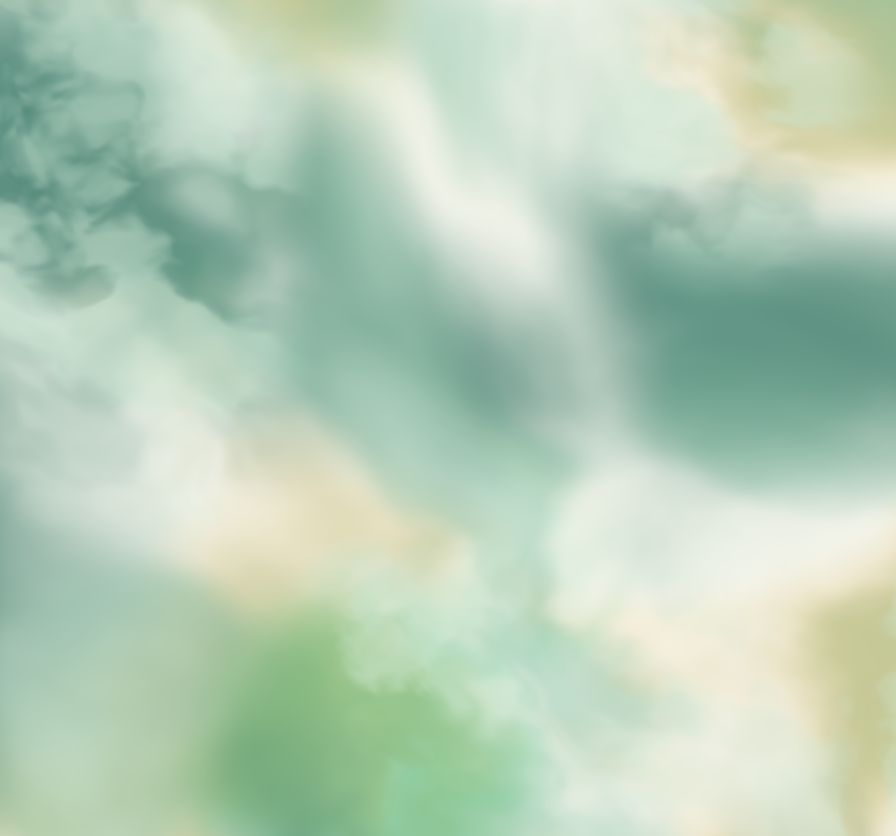
A Shadertoy shader for this background:

```glsl
#define WASH_SCALE 3.2
#define WARP_SCALE 2.4
#define WARP_AMOUNT 0.24
#define BAND_PERIOD 0.65
#define BAND_STRENGTH 0.09
#define PAPER vec3(0.95, 0.955, 0.915)
#define CREAM vec3(0.94, 0.89, 0.76)
#define KHAKI vec3(0.77, 0.78, 0.58)
#define LEAF vec3(0.51, 0.73, 0.47)
#define MINT vec3(0.51, 0.81, 0.66)
#define TEAL vec3(0.28, 0.51, 0.45)

const float TAU = 6.2832;

float hash(vec2 p) {
    return fract(sin(dot(p, vec2(127.1, 311.7))) * 43758.5453);
}

float noise(vec2 p) {
    vec2 cell = floor(p), f = fract(p);
    f = f * f * f * (f * (f * 6.0 - 15.0) + 10.0);
    float low = mix(hash(cell), hash(cell + vec2(1, 0)), f.x);
    float high = mix(hash(cell + vec2(0, 1)), hash(cell + vec2(1, 1)), f.x);
    return mix(low, high, f.y);
}

// Layered noise in 0..1; a higher gain gives a rougher edge
float fbm(vec2 p, float gain) {
    const mat2 turn = mat2(1.6, 1.2, -1.2, 1.6);
    float sum = 0.0, total = 0.0, weight = 1.0;
    for (int i = 0; i < 5; i++) {
        sum += weight * noise(p);
        total += weight;
        weight *= gain;
        p = turn * p + 17.3;
    }
    return sum / total;
}

vec2 warpOffset(vec2 p, float gain) {
    return vec2(fbm(p + 3.1, gain), fbm(p + 41.7, gain)) - 0.5;
}

void mainImage(out vec4 fragColor, in vec2 fragCoord) {
    vec2 uv = fragCoord / iResolution.y;

    // Wet areas blur, dry areas fray
    float dry = smoothstep(0.44, 0.76, noise(uv * 3.0 + 8.4));
    float gain = mix(0.30, 0.52, dry);
    vec2 p = uv + WARP_AMOUNT * warpOffset(uv * WARP_SCALE, gain);

    // Broad bands falling to the right, and a green middle
    float band = cos(TAU * (p.y + 0.4 * p.x - 0.85) / BAND_PERIOD);
    float middle = cos(TAU * (p.x - 0.47));

    // Grain stretched along the bands
    vec2 along = normalize(vec2(1.0, -0.5));
    vec2 q = WASH_SCALE * vec2(0.8 * dot(p, along), dot(p, vec2(-along.y, along.x)));

    float sandField = fbm(q + 23.6, gain) - 0.05 * band;
    float greenField = fbm(q + 57.2, gain) + 0.10 * middle + 0.08 * band;
    float tealField = fbm(q + 91.8, gain) + BAND_STRENGTH * band - 0.08 * middle;

    // Sand wash, from cream to khaki
    vec3 sand = mix(CREAM, KHAKI, smoothstep(0.46, 0.72, sandField));
    vec3 col = mix(PAPER, sand, 0.95 * smoothstep(0.36, 0.62, sandField));

    // Thin veil of pale green
    float veil = smoothstep(0.40, 0.75, fbm(q * 1.6 + 34.8, gain));
    col = mix(col, mix(MINT, TEAL, 0.35), 0.38 * veil);

    // Green wash, from leaf to mint
    float mintShare = smoothstep(0.35, 0.65, fbm(q * 1.3 + 12.9, gain));
    vec3 green = mix(LEAF, MINT, mintShare);
    col = mix(col, green, 0.8 * smoothstep(0.50, 0.88, greenField));

    // Teal wash, the darkest layer
    float tealDensity = smoothstep(0.40, 1.0, tealField);
    vec3 teal = mix(TEAL, MINT * 0.85, 0.25 * mintShare);
    col = mix(col, teal, 0.92 * tealDensity);

    // Pale frayed blooms where the paint dried
    float bloom = smoothstep(0.50, 0.62, fbm(q * 2.1 + 66.4, 0.5));
    vec3 bloomColor = mix(PAPER, MINT, 0.3);
    col = mix(col, bloomColor, 0.5 * dry * bloom);

    // Soft mottling of the pigment
    col += 0.03 * (fbm(p * 9.0 + 5.0, 0.4) - 0.5);

    fragColor = vec4(clamp(col, 0.0, 1.0), 1.0);
}
```
